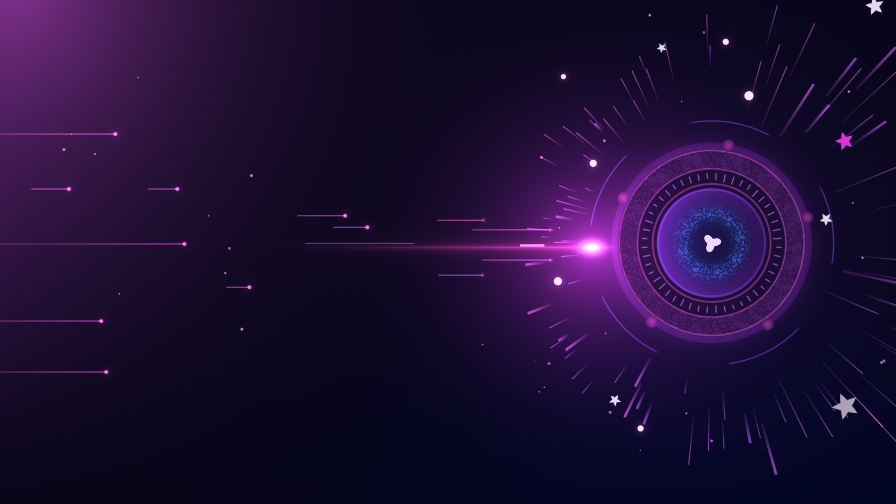
Write a WebGL 2 fragment shader that draws this background.

```glsl
#version 300 es
precision highp float;
uniform vec2 u_resolution;
out vec4 fragColor;

const float TAU = 6.28319;
const vec2 WHEEL = vec2(1.412, 0.518);
const vec2 FLARE = vec2(1.174, 0.509);
const vec3 NIGHT = vec3(0.024, 0.02, 0.09);
const vec3 NAVY = vec3(0.008, 0.02, 0.13);
const vec3 PLUM = vec3(0.38, 0.14, 0.35);
const vec3 GLOW = vec3(0.80, 0.20, 0.80);
const vec3 MAGENTA = vec3(0.85, 0.20, 0.85);
const vec3 PINK = vec3(0.80, 0.32, 0.70);
const vec3 VIOLET = vec3(0.42, 0.22, 0.70);
const vec3 AZURE = vec3(0.12, 0.38, 0.65);
const vec3 SILVER = vec3(0.90, 0.84, 0.95);
// Streaks: start x, end x, height
const vec3 STREAKS[13] = vec3[13](
  vec3(-.1, .229, .734), vec3(-.1, .366, .516), vec3(-.1, .201, .363), vec3(-.1, .211, .262),
  vec3(.062, .137, .625), vec3(.294, .352, .625), vec3(.449, .495, .43), vec3(.59, .685, .572),
  vec3(.662, .729, .549), vec3(.868, .96, .563), vec3(.937, 1.093, .544),
  vec3(.956, 1.093, .484), vec3(.87, .958, .454));
// Stars, then beads: centre, radius
const vec3 STARS[6] = vec3[6](
  vec3(1.736, .988, .019), vec3(1.676, .72, .019), vec3(1.678, .194, .027),
  vec3(1.313, .905, .01), vec3(1.639, .565, .013), vec3(1.22, .206, .012));
const vec3 BEADS[6] = vec3[6](
  vec3(1.486, .81, .009), vec3(1.177, .676, .007), vec3(1.44, .917, .006),
  vec3(1.118, .848, .005), vec3(1.107, .442, .008), vec3(1.271, .15, .006));
const float ORBS[5] = float[5](1.4, 0.26, -0.97, 2.67, -2.22);

float px;

float hash(float n) { return fract(sin(n * 127.1) * 43758.5); }
float fill(float d) { return 1.0 - smoothstep(-0.7 * px, 0.7 * px, d); }
float ring(float r, float radius, float w) { return fill(abs(r - radius) - w); }
float band(float x, float a, float b) { return fill(a - x) * fill(x - b); }

float star(vec2 p, float radius, float turn) {
  float tip = abs(fract((atan(p.x, p.y) + turn) * 5.0 / TAU) - 0.5) * 2.0;
  return 0.6 * (length(p) - radius * 0.45 / mix(1.0, 0.45, tip));
}

vec3 backdrop(vec2 p, float r) {
  vec3 c = mix(NIGHT, NAVY, smoothstep(0.6, 0.0, p.y) * smoothstep(0.2, 1.3, p.x));
  float l = length(p - vec2(0.04, 1.03));
  c += PLUM * exp(-2.3 * l - 2.2 * l * l);
  c += vec3(0.11, 0.035, 0.12) * exp(-3.0 * p.x) * smoothstep(-0.1, 0.6, p.y);
  return c + vec3(0.04, 0.02, 0.08) * exp(-6.0 * r * r);
}

// Radial dashes, longer toward the right
vec3 rays(float r, float a) {
  vec3 c = vec3(0.0);
  float side = 0.5 + 0.5 * cos(a);
  for (float k = 0.0; k < 3.0; k++) {
    float count = 41.0 + 12.0 * k, s = a / TAU * count, id = floor(s) + 90.0 * k;
    float h = hash(id + 3.0), v = hash(id + 51.7);
    float off = abs(fract(s) - mix(0.25, 0.75, v)) * TAU / count * r;
    float start = 0.245 + 0.1 * h + 0.05 * side * k;
    float end = start + mix(0.045, 0.19, side * side) * (0.4 + v);
    float wide = hash(id + 8.3) > 0.8 ? 0.0026 : 0.001;
    float on = step(0.42, hash(id + 21.0)) * band(r, start, end) * fill(off - wide);
    c += mix(VIOLET, PINK, 0.3 + 0.7 * v) * on * mix(0.15, 0.75, smoothstep(start, end, r));
  }
  return c;
}

vec3 wheel(vec2 q, float r, float a) {
  // Outer band with cellular grain
  float grain = hash(floor(r * 300.0) * 17.0 + floor(a / TAU * 220.0));
  vec3 c = vec3(0.10, 0.045, 0.19);
  c += vec3(0.19, 0.07, 0.21) * band(r, 0.147, 0.184) * (0.35 + 0.65 * grain);
  c += PINK * 0.4 * (ring(r, 0.184, 0.002) + ring(r, 0.147, 0.0015) + ring(r, 0.117, 0.0018));
  // Dial ticks
  float s = a / TAU * 48.0, tick = abs(fract(s) - 0.5) * TAU / 48.0 * r;
  c += vec3(0.42, 0.27, 0.58) * fill(tick - 0.0012) * band(r, 0.122 + 0.008 * hash(floor(s)), 0.139);
  // Glass lens and iris
  vec3 lens = mix(vec3(0.08, 0.07, 0.27), vec3(0.26, 0.11, 0.48), smoothstep(0.04, 0.108, r));
  lens *= 1.0 - 3.0 * q.x;
  float spark = hash(floor(r * 300.0) * 13.0 + floor(a / TAU * 110.0));
  lens += AZURE * exp(-pow(abs(r - 0.058) / 0.016, 2.0)) * (0.1 + 0.6 * spark * spark);
  lens += VIOLET * 0.3 * ring(r, 0.106, 0.002);
  lens = mix(lens, SILVER, fill(r - 0.014 - 0.005 * sin(3.0 * a + 1.0)));
  return mix(c, lens, fill(r - 0.109));
}

void main() {
  px = 1.0 / u_resolution.y;
  vec2 p = gl_FragCoord.xy * px, q = p - WHEEL, f = p - FLARE;
  float r = length(q), a = atan(q.y, q.x), d = length(f);
  vec3 c = backdrop(p, r) + rays(r, a);

  // Streaks with a bead at the leading end
  for (int i = 0; i < 13; i++) {
    vec3 s = STREAKS[i];
    float e = length(p - s.yz), line = ring(p.y, s.z, 0.0011) * band(p.x, s.x, s.y);
    c += PINK * line * mix(0.3, 0.7, smoothstep(s.y - 0.3, s.y, p.x));
    c += PINK * (fill(e - 0.0038) + 0.2 * exp(-e * 180.0)) * (s.y < 0.8 ? 1.0 : 0.25);
  }

  // Halo, broken orbit, wheel body and orbs
  c += vec3(0.24, 0.07, 0.29) * (band(r, 0.18, 0.199) * 0.4 + exp(-abs(r - 0.19) * 50.0) * 0.4);
  c += VIOLET * 0.6 * ring(r, 0.242, 0.0012) * smoothstep(-0.2, 0.1, sin(a * 5.0 + 0.8));
  float body = fill(r - 0.186);
  c = mix(c, wheel(q, r, a), body);
  for (int i = 0; i < 5; i++) {
    float e = length(q - 0.196 * vec2(cos(ORBS[i]), sin(ORBS[i])));
    c = mix(c, vec3(0.46, 0.16, 0.52) * (1.2 - e * 50.0), fill(e - 0.012));
  }

  // Beam and flare
  float reach = smoothstep(0.5, 1.17, p.x) * smoothstep(0.06, 0.0, f.x);
  c += vec3(0.75, 0.18, 0.5) * reach * (0.6 * exp(-abs(f.y) * 260.0) + 0.2 * exp(-abs(f.y) * 55.0));
  c += PINK * 0.5 * ring(f.y, 0.008, 0.001) * band(p.x, 0.606, 0.822);
  c += SILVER * 0.7 * ring(f.y, 0.004, 0.002) * band(p.x, 1.032, 1.08);
  c += GLOW * (0.7 * exp(-d * 13.0) + 0.22 * exp(-d * d * 17.0)) * mix(1.0, 0.35, body);
  vec2 core = f * vec2(45.0, 75.0);
  c += vec3(1.0, 0.8, 1.0) * exp(-dot(core, core));

  // Scattered motes, beads and stars
  for (float i = 0.0; i < 32.0; i++) {
    float t = TAU * hash(i + 0.3), m = 0.25 + 0.25 * hash(i + 40.0);
    vec2 spot = i < 22.0 ? WHEEL + m * vec2(cos(t), sin(t)) : vec2(0.65 * hash(i), 0.3 + 0.6 * hash(i + 9.0));
    c += mix(PINK, SILVER, hash(i + 5.0)) * 0.7 * fill(length(p - spot) - 0.001 - 0.002 * hash(i + 70.0));
  }
  for (int i = 0; i < 6; i++) {
    float e = length(p - BEADS[i].xy) - BEADS[i].z;
    c = mix(c, SILVER, fill(e)) + PINK * 0.2 * exp(-max(e, 0.0) * 180.0);
    vec3 tint = i == 1 ? MAGENTA : SILVER * (i == 2 ? 0.75 : 1.0);
    c = mix(c, tint, fill(star(p - STARS[i].xy, STARS[i].z, 0.2 + 0.1 * float(i))));
  }
  fragColor = vec4(min(c, 1.0), 1.0);
}
```
